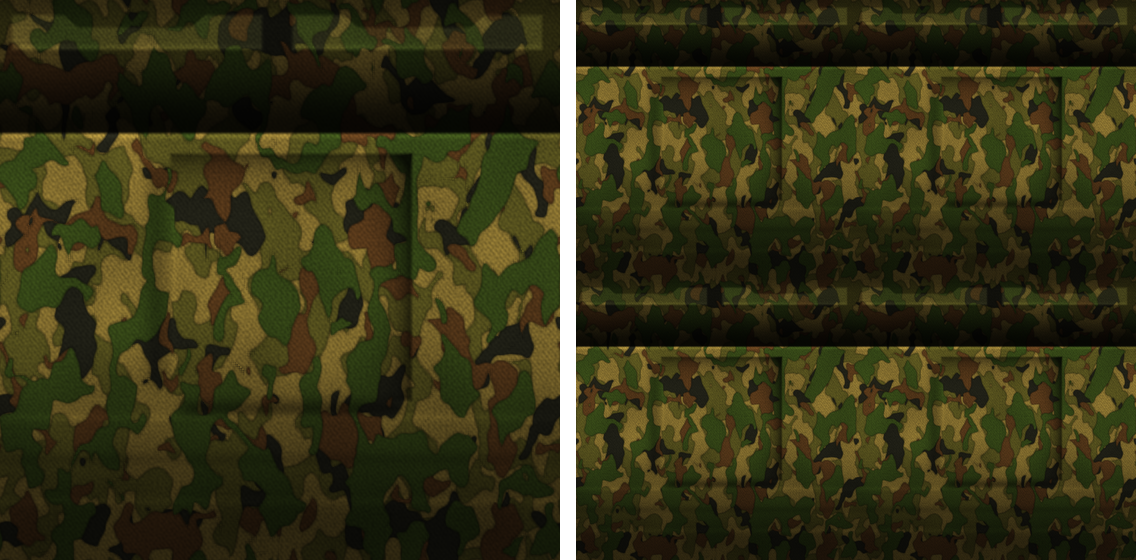
Left: one tile. Right: repeated 2 by 2.
A WebGL 2 fragment shader for this texture:

```glsl
#version 300 es
precision highp float;
// Woodland camouflage cloth with pressed panels, slots and soft folds.

uniform vec2 u_resolution;
out vec4 fragColor;

const float TAU = 6.2831853;
const vec3 OLIVE = vec3(0.35, 0.33, 0.12);
const vec3 TAN = vec3(0.54, 0.45, 0.19);
const vec3 BLACK = vec3(0.13, 0.13, 0.09);
const vec3 BROWN = vec3(0.34, 0.22, 0.10);
const vec3 GREEN = vec3(0.21, 0.28, 0.09);

float hash(vec2 cell, float seed) {
    return fract(sin(dot(cell, vec2(127.1, 311.7)) + seed * 17.3) * 43758.5453);
}

// Gradient at a lattice corner, wrapped to the canvas
vec2 gradient(vec2 cell, vec2 cells, float seed) {
    float angle = TAU * hash(mod(cell, cells), seed);
    return vec2(cos(angle), sin(angle));
}

float wrapNoise(vec2 uv, vec2 cells, float seed) {
    vec2 p = uv * cells;
    vec2 i = floor(p);
    vec2 f = p - i;
    vec2 s = f * f * f * (f * (f * 6.0 - 15.0) + 10.0);
    vec2 e = vec2(1.0, 0.0);
    float a = dot(gradient(i, cells, seed), f);
    float b = dot(gradient(i + e.xy, cells, seed), f - e.xy);
    float c = dot(gradient(i + e.yx, cells, seed), f - e.yx);
    float d = dot(gradient(i + e.xx, cells, seed), f - e.xx);
    return mix(mix(a, b, s.x), mix(c, d, s.x), s.y);
}

// Lobed field whose level sets bound the patches
float blotch(vec2 uv, vec2 cells, float seed) {
    vec2 bend = vec2(wrapNoise(uv, cells * 2.0, seed + 1.0),
                     wrapNoise(uv, cells * 2.0, seed + 2.0));
    vec2 q = uv + bend * 0.45 / cells;
    return wrapNoise(q, cells, seed) + 0.3 * wrapNoise(q, cells * 2.0, seed + 3.0);
}

// Lay one dye over the cloth, with a thin dark outline
vec3 dye(vec3 cloth, vec3 ink, vec2 uv, vec2 cells, float level, float seed) {
    float field = blotch(uv, cells, seed) - level;
    float width = max(fwidth(field), 0.001);
    float rim = field / (width * 1.3);
    cloth = mix(cloth, ink, smoothstep(-width, width, field));
    return cloth * (1.0 - 0.22 * exp(-rim * rim));
}

vec3 camouflage(vec2 uv) {
    vec3 c = OLIVE;
    c = dye(c, TAN, uv, vec2(13.0, 9.0), -0.02, 3.0);
    c = dye(c, BLACK, uv, vec2(12.0, 9.0), 0.20, 11.0);
    c = dye(c, BROWN, uv, vec2(14.0, 11.0), 0.20, 23.0);
    return dye(c, GREEN, uv, vec2(13.0, 9.0), 0.12, 37.0);
}

float boxDistance(vec2 p, vec2 centre, vec2 halfSize) {
    vec2 d = abs(p - centre) - halfSize;
    return length(max(d, 0.0)) + min(max(d.x, d.y), 0.0);
}

float band(float x, float centre, float width) {
    float d = (x - centre) / width;
    return exp(-d * d);
}

// Light falling down the cloth; y runs from the top edge
float verticalLight(float y) {
    float upper = mix(0.36, 0.46, smoothstep(0.0, 0.05, y));
    upper = mix(upper, 0.10, smoothstep(0.08, 0.225, y));
    float lower = mix(0.95, 0.33, smoothstep(0.50, 0.98, y));
    float light = mix(upper, lower, smoothstep(0.234, 0.242, y));
    return light + 0.25 * band(y, 0.243, 0.005);
}

// Two slots across, each with a sloped notch in its upper side
float slotMask(vec2 p) {
    vec2 q = vec2(fract(p.x * 2.0) * 0.5, p.y);
    float slot = boxDistance(q, vec2(0.245, 0.058), vec2(0.222, 0.030));
    float notch = max(abs(q.x - 0.24) - 0.13 + (q.y - 0.025) * 1.2, q.y - 0.050);
    return 1.0 - smoothstep(-0.004, 0.006, max(slot, -notch));
}

// Sunken panel: shadows inside its top and right, soft creases outside
float panelLight(vec2 p) {
    vec2 centre = vec2(0.52, 0.495);
    vec2 halfSize = vec2(0.215, 0.220);
    float inside = 1.0 - smoothstep(-0.005, 0.005, boxDistance(p, centre, halfSize));
    vec2 hi = centre + halfSize;
    vec2 lo = centre - halfSize;
    float shade = 0.65 * exp(-max(hi.x - p.x, 0.0) / 0.028);
    shade += 0.55 * exp(-max(p.y - lo.y, 0.0) / 0.032);
    float spanY = smoothstep(lo.y, lo.y + 0.05, p.y) * (1.0 - smoothstep(hi.y - 0.05, hi.y, p.y));
    float spanX = smoothstep(lo.x, lo.x + 0.04, p.x) * (1.0 - smoothstep(hi.x - 0.04, hi.x, p.x));
    float crease = 0.25 * spanY * band(p.x, lo.x - 0.025, 0.022);
    crease += 0.38 * spanX * band(p.y, hi.y + 0.014, 0.016);
    float glint = 0.10 * spanY * band(p.x, lo.x + 0.006, 0.005);
    return 1.0 - min(inside * shade, 0.8) - crease + glint;
}

void main() {
    vec2 uv = gl_FragCoord.xy / u_resolution;
    vec2 p = vec2(uv.x, 1.0 - uv.y);
    vec3 color = camouflage(uv);

    // Woven grain and faded areas
    float grain = 0.20 * wrapNoise(uv, vec2(190.0), 51.0);
    grain += 0.05 * sin(TAU * dot(uv, vec2(120.0, 95.0)));
    grain += 0.20 * wrapNoise(uv, vec2(7.0), 63.0);

    // Relief and folds
    float slot = slotMask(p);
    float light = verticalLight(p.y) * panelLight(p);
    light *= 1.0 + 0.14 * band(p.y, 0.745, 0.008) - 0.14 * band(p.y, 0.82, 0.012);
    light *= 1.0 + 0.16 * band(p.y, 0.895, 0.009);
    light += slot * (0.28 + 0.15 * band(p.y, 0.085, 0.006));
    color = mix(color, vec3(0.36, 0.37, 0.17), 0.28 * slot);
    color *= light * (1.0 + grain);
    fragColor = vec4(clamp(color, 0.0, 1.0), 1.0);
}
```
